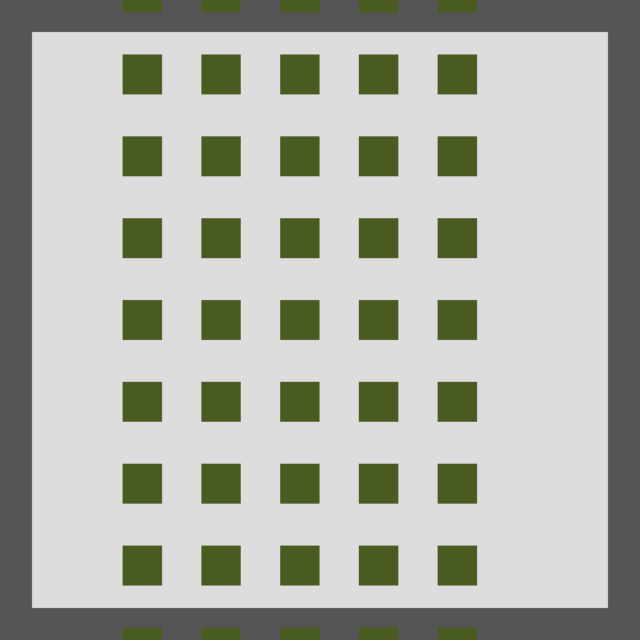
This pattern is drawn by a three.js fragment shader. Its source:

```glsl
// Draws a grid of olive squares over a pale panel with a grey border.
varying vec2 vUv;

const vec3 BORDER_GREY = vec3(0.333);
const vec3 PANEL_GREY = vec3(0.867);
const vec3 OLIVE = vec3(0.29, 0.357, 0.133);

const float PANEL_HALF = 0.45;                     // half side of the panel
const vec2 GRID_CENTER = vec2(0.4685, 0.5);        // middle of the central square
const vec2 GRID_PITCH = vec2(0.12305, 0.1279);     // spacing of the squares
const vec2 SQUARE_HALF = vec2(0.0308, 0.0312);     // half size of each square
const vec2 GRID_REACH = vec2(2.0, 4.0);            // squares on each side of the middle
const float EDGE = 0.00195;                        // width of the smoothed edge

// Coverage of an axis-aligned box centred on the origin.
float boxMask(vec2 p, vec2 halfSize) {
  vec2 inside = clamp((halfSize - abs(p)) / EDGE + 0.5, 0.0, 1.0);
  return inside.x * inside.y;
}

// Coverage of a box repeated over a limited grid.
float gridMask(vec2 p) {
  vec2 cell = clamp(floor(p / GRID_PITCH + 0.5), -GRID_REACH, GRID_REACH);
  return boxMask(p - cell * GRID_PITCH, SQUARE_HALF);
}

void main() {
  // Panel inside the border
  vec3 color = mix(BORDER_GREY, PANEL_GREY, boxMask(vUv - 0.5, vec2(PANEL_HALF)));

  // Squares, also crossing the border at top and bottom
  color = mix(color, OLIVE, gridMask(vUv - GRID_CENTER));

  gl_FragColor = vec4(color, 1.0);
}
```
